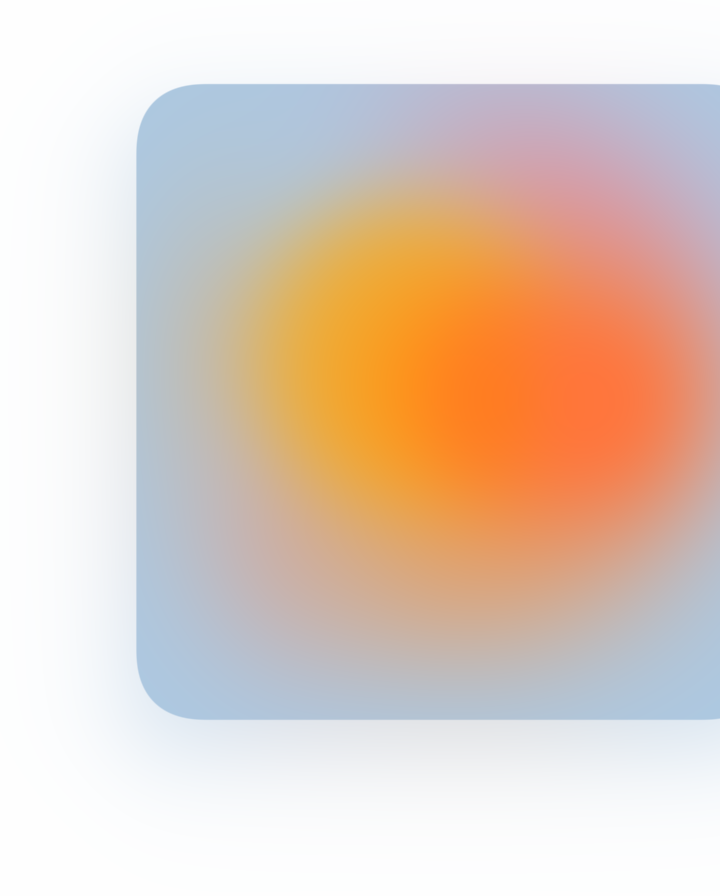
A Shadertoy shader for this background:

```glsl
// Draws a soft warm mesh gradient on a rounded card with a tinted shadow.

const vec3 PAPER  = vec3(0.996, 0.997, 0.998);
const vec3 SKY    = vec3(0.675, 0.787, 0.888);
const vec3 PINK   = vec3(0.860, 0.580, 0.650);
const vec3 SAGE   = vec3(0.765, 0.730, 0.670);
const vec3 LILAC  = vec3(0.790, 0.680, 0.700);
const vec3 TAN    = vec3(0.850, 0.650, 0.510);
const vec3 YELLOW = vec3(0.910, 0.705, 0.270);
const vec3 AMBER  = vec3(1.000, 0.595, 0.070);
const vec3 CORAL  = vec3(1.000, 0.460, 0.240);
const vec3 ORANGE = vec3(1.000, 0.480, 0.090);

// Card placement in units of canvas height
const vec2 CARD_CENTER = vec2(0.507, 0.5514);
const float CARD_HALF = 0.3548;

// Elliptical glow; a higher power gives a flatter middle and firmer edge
float glow(vec2 p, vec2 center, vec2 radius, float power) {
    vec2 d = (p - center) / radius;
    return exp(-pow(dot(d, d) + 1e-6, power));
}

vec2 rotate(vec2 p, float angle) {
    float c = cos(angle), s = sin(angle);
    return vec2(c * p.x - s * p.y, s * p.x + c * p.y);
}

// Distance to a square of half size 1 with superelliptic corners
float cardDistance(vec2 p, float radius, float power) {
    vec2 d = abs(p) - 1.0 + radius;
    vec2 e = max(d, 0.0);
    float corner = pow(pow(e.x, power) + pow(e.y, power), 1.0 / power);
    return corner + min(max(d.x, d.y), 0.0) - radius;
}

// Blurred box coverage, built from two soft sides per axis
float softBox(vec2 p, vec2 halfSize, float blur) {
    vec2 side = 1.0 / (1.0 + exp((abs(p) - halfSize) / blur));
    return side.x * side.y;
}

// Colour field of the card, from the cool rim to the hot core
vec3 meshGradient(vec2 p) {
    vec3 color = SKY;
    vec2 tilted = rotate(p - vec2(0.38, 0.56), 0.6);
    color = mix(color, PINK, 0.82 * glow(tilted, vec2(0.0), vec2(0.58, 0.38), 1.0));
    color = mix(color, SAGE, 0.75 * glow(p, vec2(-0.73, 0.16), vec2(0.30, 0.52), 1.0));
    color = mix(color, LILAC, 0.65 * glow(p, vec2(-0.50, -0.40), vec2(0.32, 0.42), 1.0));
    color = mix(color, TAN, 0.90 * glow(p, vec2(0.04, -0.48), vec2(0.60, 0.40), 1.1));

    // Warm body
    color = mix(color, YELLOW, glow(p, vec2(-0.16, 0.15), vec2(0.50), 2.0));
    color = mix(color, AMBER, glow(p, vec2(0.0, 0.05), vec2(0.42), 1.0));
    color = mix(color, CORAL, glow(p, vec2(0.41, 0.0), vec2(0.45), 1.3));
    color = mix(color, ORANGE, 0.6 * glow(p, vec2(0.12, 0.0), vec2(0.20, 0.26), 1.0));
    return color;
}

void mainImage(out vec4 fragColor, in vec2 fragCoord) {
    vec2 p = (fragCoord / iResolution.y - CARD_CENTER) / CARD_HALF;
    float pixel = 1.0 / (iResolution.y * CARD_HALF);

    // Shadow, lowered and tinted by the nearest card colour
    vec3 tint = meshGradient(clamp(p, -0.9, 0.9));
    float shadow = 0.55 * softBox(p - vec2(0.0, -0.11), vec2(1.02, 0.99), 0.1);
    vec3 color = mix(PAPER, tint, shadow);

    // Card
    float cover = 1.0 - smoothstep(-pixel, pixel, cardDistance(p, 0.23, 2.5));
    color = mix(color, meshGradient(p), cover);

    fragColor = vec4(color, 1.0);
}
```
